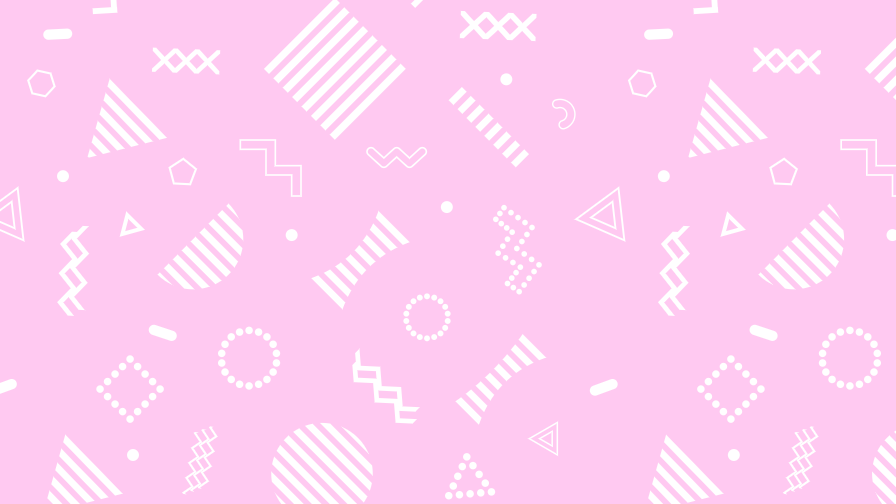
A Shadertoy shader for this pattern:

```glsl
const float PI = 3.14159;
const float VIEW_HEIGHT = 432.;
const float TILE = 515.;
const float DIAGONAL = PI / 4.;
const vec3 PINK = vec3(1, .79, .945);
const vec3 WHITE = vec3(1);

// Wrapped local frame whose x axis points along the angle, y down
vec2 at(vec2 p, float x, float y, float angle) {
  vec2 q = mod(p - vec2(x, y) + .5 * TILE, TILE) - .5 * TILE;
  float c = cos(angle), s = sin(angle);
  return vec2(c * q.x + s * q.y, c * q.y - s * q.x);
}
float box(vec2 p, vec2 size) { return max(abs(p.x) - size.x, abs(p.y) - size.y); }
float segment(vec2 p, vec2 a, vec2 b) {
  vec2 ab = b - a;
  return length(p - a - ab * clamp(dot(p - a, ab) / dot(ab, ab), 0., 1.));
}
float pill(vec2 p) { return segment(p, vec2(-8, 0), vec2(8, 0)) - 4.4; }
float outline(float d, float width) { return abs(d) - width; }
float stripes(float x, float period) {
  return abs(mod(x + .5 * period, period) - .5 * period) - .27 * period;
}

// Folds all sides onto one: x is the distance out, y runs along the side
vec2 foldSides(vec2 p, float sides) {
  float a = mod(atan(p.y, p.x), 2. * PI / sides) - PI / sides;
  return length(p) * vec2(cos(a), sin(a));
}
float polygon(vec2 p, float sides, float apothem) { return foldSides(p, sides).x - apothem; }
float stripedTriangle(vec2 p) {
  return max(polygon(p, 3., 20.4), stripes(p.x + 17.4, 10.8));
}

// Striped band narrowed separately above and below
float band(vec2 p, float size, float upper, float lower, float ends) {
  float t = p.x / size;
  float side = abs(p.y) - mix(p.y < 0. ? upper : lower, ends, t * t);
  return max(max(side, abs(p.x) - size), stripes(p.x + 5.4, 10.8));
}

float dottedRing(vec2 p, float radius, float dotRadius) {
  return length(foldSides(p, 18.) - vec2(radius, 0)) - dotRadius;
}
float dottedPolygon(vec2 p, float sides, float apothem) {
  vec2 q = foldSides(p, sides) - vec2(apothem, 0);
  float gap = .5 * apothem * tan(PI / sides);
  return length(vec2(q.x, q.y - gap * round(q.y / gap))) - 3.2;
}
float dottedBolt(vec2 p, float gap) {
  vec2 corners[10] = vec2[10](vec2(-12, -36), vec2(12, -19), vec2(-1, -1), vec2(18, 13), vec2(1, 36),
    vec2(-9, 29), vec2(2, 15), vec2(-17, 3), vec2(-5, -15), vec2(-19, -26));
  float d = TILE;
  for (int i = 0; i < 10; i++) {
    vec2 a = corners[i], ab = corners[(i + 1) % 10] - a;
    float n = round(length(ab) / gap);
    float t = clamp(round(dot(p - a, ab) / dot(ab, ab) * n), 0., n) / n;
    d = min(d, length(p - a - ab * t) - 2.4);
  }
  return d;
}

// Parallel strands, each slipped a little along the axis
float zigzags(vec2 p, float count, float gap, float size, float period, float amp, float width) {
  float d = TILE, slope = 4. * amp / period;
  for (float i = 0.; i < count; i++) {
    vec2 q = p - (i - .5 * count + .5) * gap * vec2(.6, 1);
    float y = amp * (4. * abs(fract(q.x / period) - .5) - 1.);
    d = min(d, max(abs(q.y - y) / length(vec2(1, slope)) - width, abs(q.x) - size));
  }
  return d;
}
float crosses(vec2 p, float period, float width) {
  p.x -= period * clamp(round(p.x / period), -1., 1.);
  return max(abs(abs(p.x) - abs(p.y)) * .707 - width, box(p, vec2(.56 * period)));
}
float stairs(vec2 p) {
  float d = min(box(p + vec2(11, 22), vec2(11, 0)), box(p + vec2(0, 11), vec2(0, 11)));
  return min(d, min(box(p - vec2(11, 0), vec2(11, 0)), box(p - vec2(22, 9), vec2(0, 9))));
}
float wave(vec2 p) {
  p.x = abs(p.x);
  return min(segment(p, vec2(0, -5), vec2(11, 5)), segment(p, vec2(11, 5), vec2(22, -5)));
}
float halfArc(vec2 p, float r) {
  return p.x > 0. ? abs(length(p) - r) : length(vec2(p.x, abs(p.y) - r));
}

float stripedShapes(vec2 p) {
  float d = min(stripedTriangle(at(p, 104., 107., 2.37)), stripedTriangle(at(p, 66., 412., 2.37)));
  vec2 q = at(p, 287., 59., -DIAGONAL);
  d = min(d, max(box(q, vec2(43)), stripes(q.y + 5.7, 11.4)));
  q = at(p, 165.5, 205., -DIAGONAL);
  d = min(d, max(max(length(q) - 43., -q.y), stripes(q.x, 10.8)));
  q = at(p, 276., 406., -DIAGONAL);
  d = min(d, max(length(q) - 43.5, stripes(q.x, 10.8)));
  d = min(d, band(at(p, 419., 109., DIAGONAL), 41., 8., 8., 8.));
  d = min(d, band(at(p, 309., 223., -DIAGONAL), 43., 9.5, 9.5, 20.));
  return min(d, band(at(p, 429.5, 325.5, -DIAGONAL), 43., 11., 4., 15.));
}
float outlinedShapes(vec2 p) {
  float d = outline(polygon(at(p, 35.5, 71.5, .22), 6., 10.), .9);
  d = min(d, outline(polygon(at(p, 156.5, 148., -1.52), 5., 9.6), .9));
  d = min(d, outline(polygon(at(p, 111.7, 193.7, -1.84), 3., 4.8), 1.7));
  d = min(d, outline(outline(polygon(at(p, 519.7, 185., 3.03), 3., 9.8), 3.2), .8));
  d = min(d, outline(outline(polygon(at(p, 469.7, 376., PI), 3., 5.8), 2.2), .65));
  d = min(d, outline(stairs(at(p, 232., 146., 0.)) - 4., .7));
  d = min(d, outline(wave(at(p, 340., 135., 0.)) - 3.4, .7));
  return min(d, outline(halfArc(at(p, 480., 98., -.3), 9.3) - 3.5, .6));
}
float dottedShapes(vec2 p) {
  float d = min(dottedRing(at(p, 366., 272., 0.), 18., 2.5), dottedRing(at(p, 213.5, 307., 0.), 23.8, 3.2));
  d = min(d, dottedPolygon(at(p, 111.5, 333.5, 0.), 4., 18.2));
  d = min(d, dottedPolygon(at(p, 402., 412.7, -1.66), 3., 10.6));
  return min(d, dottedBolt(at(p, 444., 214., 0.), 7.));
}
float solidShapes(vec2 p) {
  float d = min(pill(at(p, 49.5, 29.3, -.05)), min(pill(at(p, 139.5, 285.3, .32)), pill(at(p, 517.5, 332., -.35))));
  vec2 spots[5] = vec2[5](vec2(54, 151), vec2(250, 201.5), vec2(383, 177.5), vec2(434, 68), vec2(114, 390));
  for (int i = 0; i < 5; i++) d = min(d, length(at(p, spots[i].x, spots[i].y, 0.)) - 5.1);
  d = min(d, min(crosses(at(p, 159.5, 52.3, .04), 18.5, 2.), crosses(at(p, 427., 22.3, .04), 20.8, 2.4)));
  d = min(d, zigzags(at(p, 63., 232., 1.62), 2., 9., 36., 25., 5.5, 2.));
  d = min(d, zigzags(at(p, 328., 334., .77), 2., 9., 36., 25., 5.5, 2.));
  d = min(d, zigzags(at(p, 172., 395., 1.76), 3., 6., 27., 13., 3.2, .9));
  d = min(d, min(box(at(p, 90., 9., -.06), vec2(10.5, 2.5)), box(at(p, 97.5, 3., -.06), vec2(2.5, 8))));
  return min(d, box(at(p, 359., 0., -DIAGONAL), vec2(7, 2.6)));
}

void mainImage(out vec4 fragColor, in vec2 fragCoord) {
  float pixel = VIEW_HEIGHT / iResolution.y;
  vec2 p = vec2(fragCoord.x, iResolution.y - fragCoord.y) * pixel;
  float d = min(min(stripedShapes(p), outlinedShapes(p)), min(dottedShapes(p), solidShapes(p)));
  fragColor = vec4(mix(PINK, WHITE, clamp(.5 - d / pixel, 0., 1.)), 1);
}
```
